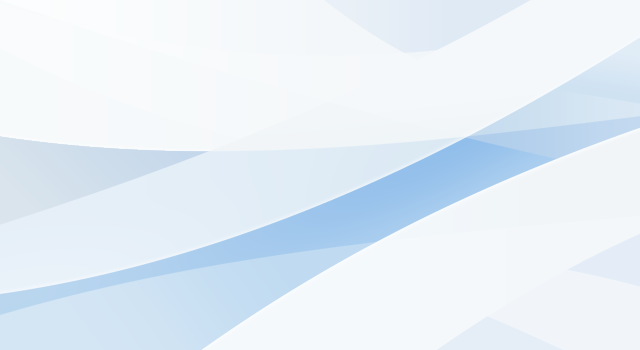
Write a Shadertoy shader that draws this background.

```glsl
// Soft overlapping white and blue sheets with sweeping curved edges.

// Cubic height through four values at x = 0, 1/3, 2/3 and 1.
float curve(float x, vec4 h) {
    float u = 3.0 * x;
    float a = u - 1.0, b = u - 2.0, c = u - 3.0;
    return dot(h, vec4(-a * b * c / 6.0, u * b * c / 2.0, -u * a * c / 2.0, u * a * b / 6.0));
}

// Signed height of a point above a curved edge.
float height(vec2 p, vec4 h) {
    return p.y - curve(p.x, h);
}

// Smooth coverage of the side where d is positive.
float cover(float d, float aa) {
    return smoothstep(-aa, aa, d);
}

// Pale rim just inside an edge, fading away from it.
float rim(float d, float width) {
    return step(0.0, d) * exp(-d * d / (width * width));
}

void mainImage(out vec4 fragColor, in vec2 fragCoord) {
    vec2 p = fragCoord / iResolution.xy;
    float aa = 0.8 / iResolution.y;
    const vec3 WHITE = vec3(0.985, 0.992, 0.995);
    const vec3 MIST = vec3(0.945, 0.960, 0.970);
    const vec3 ICE = vec3(0.880, 0.925, 0.965);
    const vec3 SKY = vec3(0.810, 0.885, 0.950);
    const vec3 AZURE = vec3(0.570, 0.745, 0.920);

    // Heights above the large edges
    float ribbonLow = height(p, vec4(0.160, 0.303, 0.551, 0.893));
    float ribbonTop = height(p, vec4(0.358, 0.573, 0.842, 1.190));
    float frontTop = height(p, vec4(-0.480, 0.024, 0.382, 0.635));
    float veil = height(p, vec4(0.611, 0.568, 0.599, 0.668));
    float fall = height(p, vec4(1.000, 0.804, 0.635, 0.494));
    float hill = height(p, vec4(0.100, 0.241, 0.325, 0.384));

    // Heights above the faint inner edges
    float bowl = height(p, vec4(0.990, 0.859, 0.854, 0.976));
    float slope = height(p, vec4(0.862, 0.625, 0.510, 0.450));
    float arc = height(p, vec4(2.200, 1.300, 0.816, 0.704));
    float ray = height(p, vec4(0.984, 0.890, 0.800, 0.704));
    float corner = height(p, vec4(-1.200, -0.530, -0.020, 0.332));
    float dome = height(p, vec4(0.290, 0.295, 0.281, 0.181));
    float foot = height(p, vec4(0.620, 0.390, 0.167, -0.110));

    // Upper sheets
    vec3 upper = mix(WHITE, MIST, 0.75 * smoothstep(0.0, 0.6, p.x));
    upper = mix(upper, MIST, 0.35 * cover(-slope, aa));
    upper = mix(upper, MIST, 0.30 * cover(-fall, aa));
    upper = mix(upper, WHITE, 0.25 * cover(-bowl, aa));
    float glow = smoothstep(0.50, 0.75, p.x);
    vec3 topBlue = mix(MIST, vec3(0.865, 0.910, 0.960), 0.4 + 0.6 * glow);
    upper = mix(upper, topBlue, cover(arc, aa) * mix(0.2, 0.9, cover(bowl, aa)));

    // Grey-blue wedge at the left
    vec3 wedge = mix(vec3(0.850, 0.893, 0.925), vec3(0.740, 0.825, 0.920),
                     clamp(2.2 * p.x + 1.2 * (p.y - 0.50), 0.0, 1.0));
    upper = mix(wedge, upper, cover(veil, aa));
    upper = mix(upper, WHITE, 0.7 * rim(veil, 0.006) * (1.0 - glow));

    // Central ribbon
    vec3 ribbon = mix(vec3(0.915, 0.948, 0.978), vec3(0.860, 0.915, 0.957),
                      smoothstep(0.05, 0.72, p.x));
    ribbon = mix(ribbon, ICE, 0.4 * smoothstep(0.0, 0.2, ribbonLow));
    vec3 ribbonPale = mix(MIST, WHITE, 0.35 + 0.2 * cover(fall, aa));
    ribbonPale = mix(ribbonPale, MIST, 0.6 * (1.0 - smoothstep(0.0, 0.12, veil)));
    ribbon = mix(ribbon, ribbonPale, 0.9 * cover(veil, aa));
    ribbon = mix(ribbon, WHITE, 0.5 * rim(ribbonLow, 0.008));

    // Blue band below the ribbon
    vec3 deep = mix(vec3(0.730, 0.840, 0.938), AZURE, smoothstep(0.0, 0.75, p.x));
    deep = mix(deep, vec3(0.700, 0.830, 0.940), 0.75 * smoothstep(0.0, 0.22, -ribbonLow));
    vec3 lowland = mix(vec3(0.830, 0.900, 0.957), vec3(0.750, 0.855, 0.945),
                       smoothstep(0.1, 0.55, p.x + 0.4 * (p.y - 0.1)));
    deep = mix(lowland, deep, cover(hill, aa));

    // Lighter layers at the right
    vec3 rightBlue = mix(vec3(0.690, 0.805, 0.920), vec3(0.760, 0.850, 0.940),
                         smoothstep(0.75, 1.0, p.x));
    deep = mix(deep, rightBlue, cover(fall, aa));
    vec3 rightPale = mix(vec3(0.780, 0.865, 0.935), vec3(0.850, 0.908, 0.955),
                         smoothstep(0.74, 1.0, p.x));
    deep = mix(deep, rightPale, cover(veil, aa));
    vec3 rightSky = mix(SKY, ICE, smoothstep(0.0, 0.15, ray));
    deep = mix(deep, rightSky, cover(ray, aa));

    // Front sheet at the lower right
    vec3 front = mix(vec3(0.950, 0.972, 0.988), MIST, smoothstep(0.5, 0.95, p.x));
    front = mix(front, WHITE, 0.25 * cover(-hill, aa));
    front = mix(front, MIST, 0.3 * cover(fall, aa));
    vec3 cornerBlue = mix(vec3(0.945, 0.962, 0.980), vec3(0.890, 0.927, 0.967), cover(dome, aa));
    cornerBlue = mix(cornerBlue, vec3(0.895, 0.930, 0.967), cover(-foot, aa));
    front = mix(front, cornerBlue, 0.95 * cover(-corner, aa));
    front = mix(front, WHITE, 0.8 * rim(-frontTop, 0.009));

    // Stack the sheets from back to front
    vec3 color = mix(deep, ribbon, cover(ribbonLow, aa));
    color = mix(color, upper, cover(ribbonTop, aa));
    color = mix(color, front, cover(-frontTop, aa));
    fragColor = vec4(color, 1.0);
}
```
